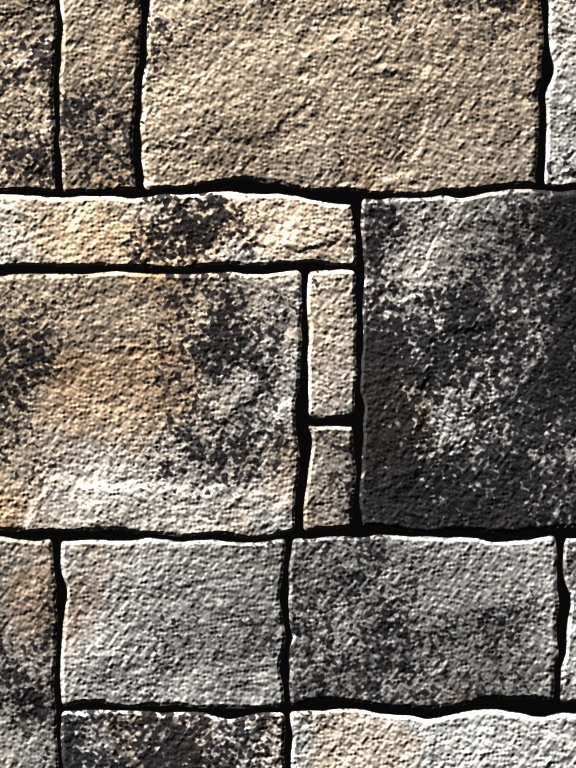
Reproduce this texture procedurally as a WebGL 1 fragment shader.

```glsl
precision highp float;
uniform vec2 u_resolution;

// Lengths are in canvas widths
const float LOW_COURSE = 0.405;
const float TOP_COURSE = 1.0;
const vec2 WALL_MIN = vec2(-0.03, -0.03);
const vec2 WALL_MAX = vec2(1.05, 1.36);
const vec4 LOW_CUTS = vec4(0.12, 0.42, 0.30, 0.85);
const vec4 MID_CUTS = vec4(0.60, 0.77, 0.85, 0.45);
const vec4 TOP_CUTS = vec4(0.12, 0.15, 0.87, 0.50);
const float BIG_AREA = 0.27;
const float SMALL_AREA = 0.165;
const float JOINT = 0.0015;
const float JOINT_ROUGHNESS = 0.012;
const float CORNER = 0.014;
const float BEVEL = 0.009;
const float GRAIN_SCALE = 200.0;
const float GRAIN_HEIGHT = 0.0039;
const float RELIEF_STEP = 0.0025;
const float RELIEF_GAIN = 1.0;
const vec2 LIGHT = vec2(-0.5, 0.866);
const vec2 SOOT_CENTRE = vec2(0.85, 0.72);
const vec3 SLATE = vec3(0.30, 0.29, 0.28);
const vec3 ASH = vec3(0.76, 0.75, 0.73);
const vec3 SOOT = vec3(0.11, 0.105, 0.11);
const vec3 SHADOW = vec3(0.04, 0.035, 0.04);
const vec3 WARM_TINT = vec3(1.08, 0.98, 0.86);
const vec3 RUST_TINT = vec3(1.03, 0.91, 0.79);

struct Stone { vec2 mid; vec2 halfSize; float seed; };

float hash(vec2 p) {
  return fract(sin(dot(p, vec2(127.1, 311.7))) * 43758.55);
}

float noise(vec2 p) {
  vec2 i = floor(p), f = fract(p);
  f = f * f * (3.0 - 2.0 * f);
  return mix(mix(hash(i), hash(i + vec2(1.0, 0.0)), f.x),
             mix(hash(i + vec2(0.0, 1.0)), hash(i + 1.0), f.x), f.y);
}

mat2 turn() { return mat2(0.8, 0.6, -0.6, 0.8); }

float fbm(vec2 p) {
  float sum = 0.0, amp = 0.52;
  for (int i = 0; i < 5; i++) {
    sum += amp * noise(p);
    p = 2.0 * turn() * p + 7.3;
    amp *= 0.5;
  }
  return sum;
}

vec2 wobble(vec2 p) {
  vec2 broad = vec2(noise(p * 7.0), noise(p * 7.0 + 31.0)) - 0.5;
  vec2 fine = vec2(noise(p * 35.0), noise(p * 35.0 + 57.0)) - 0.5;
  return p + 0.016 * broad + 0.006 * fine;
}

// Cuts each course again and again until the stone is small enough
Stone findStone(vec2 p) {
  vec2 lo = WALL_MIN, hi = WALL_MAX;
  vec4 cuts = MID_CUTS;
  float maxArea = BIG_AREA;
  if (p.y < LOW_COURSE) { hi.y = LOW_COURSE; cuts = LOW_CUTS; maxArea = SMALL_AREA; }
  else if (p.y > TOP_COURSE) { lo.y = TOP_COURSE; cuts = TOP_CUTS; }
  else { lo.y = LOW_COURSE; hi.y = TOP_COURSE; }
  for (int i = 0; i < 4; i++) {
    vec2 size = hi - lo;
    if (size.x * size.y < maxArea && size.y < 4.0 * size.x) break;
    vec2 axis = size.x > 1.3 * size.y ? vec2(1.0, 0.0) : vec2(0.0, 1.0);
    float at = dot(mix(lo, hi, cuts.x), axis);
    if (dot(p, axis) < at) hi = mix(hi, vec2(at), axis);
    else lo = mix(lo, vec2(at), axis);
    cuts = cuts.yzwx;
  }
  vec2 mid = 0.5 * (lo + hi);
  return Stone(mid, 0.5 * (hi - lo), hash(floor(mid * 200.0 + 0.5)));
}

// Depth inside the rough, slightly tilted stone outline
float inset(vec2 p, Stone s) {
  vec2 q = wobble(p) - s.mid;
  q += (s.seed - 0.5) * 0.024 * vec2(-q.y, q.x);
  vec2 d = abs(q) - s.halfSize + CORNER;
  float box = length(max(d, 0.0)) + min(max(d.x, d.y), 0.0) - CORNER;
  float rough = noise(p * 16.0 + s.seed * 50.0);
  return -box - JOINT - JOINT_ROUGHNESS * rough * rough;
}

float grain(vec2 p) {
  p = turn() * p;
  return noise(p * GRAIN_SCALE) + noise(turn() * p * GRAIN_SCALE * 0.55 + 11.0);
}

// Bevelled edge, broad swells, chipped ledges and fine grain
float height(vec2 p, Stone s) {
  vec2 local = p + s.seed * 9.0;
  float ledge = smoothstep(0.50, 0.57, fbm(local * 5.0)) * smoothstep(0.2, 0.8, s.seed);
  return 0.009 * smoothstep(0.0, BEVEL, inset(p, s))
       + 0.032 * fbm(local * 8.0) + 0.007 * ledge + GRAIN_HEIGHT * grain(p);
}

vec3 stoneColour(vec2 p, Stone s) {
  vec2 local = p + s.seed * 17.0;
  float speck = 0.5 * grain(p + 3.0) - 0.5;
  float flatStone = 1.0 - smoothstep(0.07, 0.09, s.halfSize.y);
  float shade = 0.62 + 0.4 * (s.seed - 0.5) + 1.0 * (fbm(local * 3.0) - 0.5) + 0.25 * flatStone;
  vec3 colour = mix(SLATE, ASH, clamp(shade + 0.6 * speck, 0.0, 1.15));
  float warmth = 0.55 * fbm(local * 3.0 + 5.0) + 0.45 * p.y - 0.45 * p.x + 0.25 * s.seed;
  warmth -= 0.3 * flatStone;
  colour *= mix(vec3(1.0), WARM_TINT, smoothstep(0.25, 0.85, warmth));
  colour *= mix(vec3(1.0), RUST_TINT, 0.6 * smoothstep(0.56, 0.70, fbm(local * 4.0 + 9.0)));
  float nearSoot = 1.0 - smoothstep(0.1, 0.3, length(s.mid - SOOT_CENTRE));
  float soot = fbm(local * 5.0 + 2.0) + 0.18 * nearSoot + 0.6 * speck;
  return mix(colour, SOOT, 0.9 * smoothstep(0.54, 0.74, soot));
}

void main() {
  vec2 p = gl_FragCoord.xy / u_resolution.x;
  Stone s = findStone(wobble(p));
  float slope = (height(p, s) - height(p + LIGHT * RELIEF_STEP, s)) / RELIEF_STEP;
  float lit = 1.0 + clamp(RELIEF_GAIN * slope, -0.9, 1.1);
  vec3 colour = stoneColour(p, s) * lit;
  float face = smoothstep(0.0, 0.003, inset(p, s));
  gl_FragColor = vec4(clamp(mix(SHADOW, colour, face), 0.0, 1.0), 1.0);
}
```
